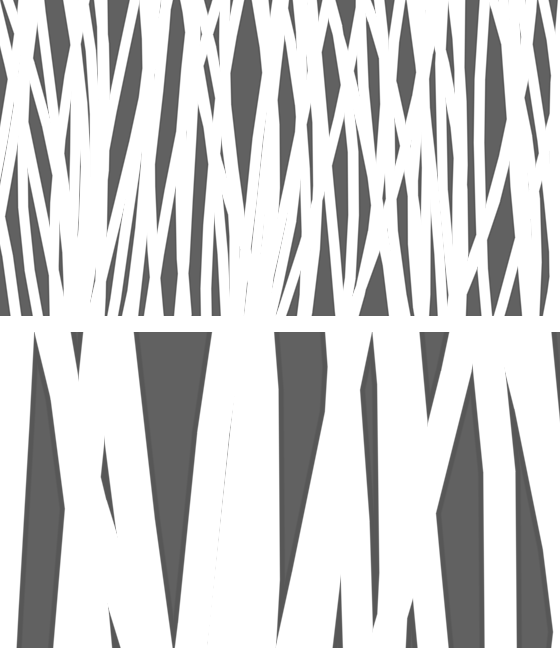
Top, the full canvas; bottom, a detail of the centre.
Give the GLSL for this pattern, as a WebGL 1 fragment shader.

```glsl
precision highp float;
uniform vec2 u_resolution;

float hash(float n) {
  return fract(sin(n * 91.345 + 3.17) * 4745.53);
}

// Horizontal position of a stroke at one of its knots: lean, bow and wobble
float knotX(float id, float y) {
  float lean = 2.0 * hash(id + 0.13) - 1.0;
  float bow = hash(id + 0.37) - 0.5;
  float t = y - 0.5;
  float wobble = 0.005 * (hash(id * 1.7 + floor(y * 40.0 + 0.5)) - 0.5);
  return (0.06 * lean + 0.22 * lean * lean * lean) * t + 0.42 * bow * t * t + wobble;
}

// Signed distance to a round-ended stroke made of straight pieces
float strokeDistance(vec2 p, float id, float baseX) {
  float pieceLength = 0.2;
  float phase = hash(id + 0.59) * pieceLength;
  float low = floor((p.y - phase) / pieceLength) * pieceLength + phase;
  float x0 = knotX(id, low);
  float x1 = knotX(id, low + pieceLength);
  float slope = (x1 - x0) / pieceLength;
  float across = (p.x - baseX - x0 - slope * (p.y - low)) / sqrt(1.0 + slope * slope);
  float bottom = 0.03 - 0.8 * hash(id + 0.83);
  float halfWidth = 0.0158 + 0.0014 * hash(id + 0.71);
  return length(vec2(across, max(bottom - p.y, 0.0))) - halfWidth;
}

void main() {
  vec2 p = gl_FragCoord.xy / u_resolution.y;
  float pixel = 1.0 / u_resolution.y;
  float aspect = u_resolution.x / u_resolution.y;

  // Nearest of many loosely spaced strokes
  const float COUNT = 65.0;
  float d = 1.0;
  for (float i = 0.0; i < COUNT; i++) {
    float jitter = 3.4 * (hash(i + 0.05) - 0.5);
    float baseX = (i + 0.5 + jitter) / COUNT * (aspect + 0.2) - 0.1;
    d = min(d, strokeDistance(p, i, baseX));
  }

  // Grey ground, slightly darker along the stroke edges
  float rim = 1.0 - smoothstep(0.004, 0.0065, d);
  vec3 color = mix(vec3(0.38), vec3(0.34), rim);
  float ink = 1.0 - smoothstep(-0.9 * pixel, 0.9 * pixel, d);
  gl_FragColor = vec4(mix(color, vec3(1.0), ink), 1.0);
}
```
